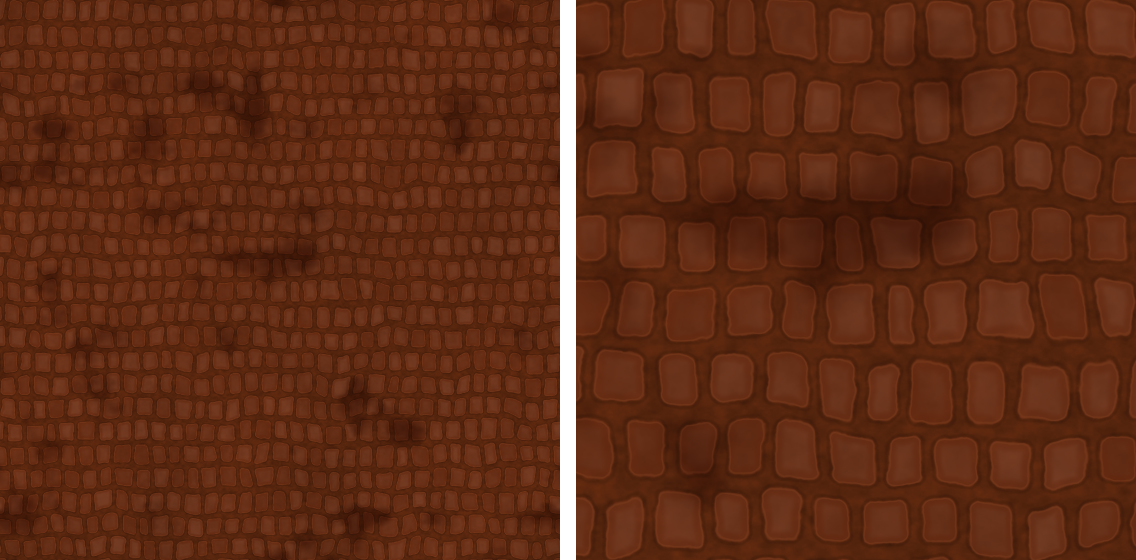
Left, the full canvas; right, a detail of the centre.
Write a WebGL 1 fragment shader that draws this texture.

```glsl
precision highp float;

uniform vec2 u_resolution;

const vec2 GRID = vec2(32.0, 24.0);         // scales across and down
const vec2 HALF_GAP = vec2(0.094, 0.115);   // in units of row height
const float CORNER = 0.14;
const float SIDE_JITTER = 0.28;
const float SIDE_TILT = 0.24;
const float HEIGHT_JITTER = 0.07;
const float ROW_WOBBLE = 0.34;
const float EDGE_WOBBLE = 0.11;
const float STAIN_STRENGTH = 0.36;

const vec3 GROOVE = vec3(0.355, 0.152, 0.055);
const vec3 SCALE_DARK = vec3(0.395, 0.172, 0.075);
const vec3 SCALE_LIGHT = vec3(0.465, 0.238, 0.138);
const vec3 RED_RING = vec3(0.405, 0.160, 0.055);
const vec3 RIM = vec3(0.490, 0.235, 0.115);
const vec3 STAIN_TINT = vec3(0.80, 1.10, 1.35);

float hash(vec2 p) {
  vec3 q = fract(p.xyx * vec3(0.1031, 0.1030, 0.0973));
  q += dot(q, q.yzx + 33.33);
  return fract((q.x + q.y) * q.z);
}

// Value noise that wraps after the given period
float noise(vec2 p, vec2 period) {
  vec2 i = floor(p);
  vec2 f = fract(p);
  f = f * f * (3.0 - 2.0 * f);
  vec2 a = mod(i, period);
  vec2 b = mod(i + 1.0, period);
  return mix(mix(hash(a), hash(vec2(b.x, a.y)), f.x),
             mix(hash(vec2(a.x, b.y)), hash(b), f.x), f.y);
}

float fbm(vec2 uv, vec2 frequency) {
  float sum = 0.0;
  float weight = 0.533;
  for (int octave = 0; octave < 4; octave++) {
    sum += weight * noise(uv * frequency, frequency);
    frequency *= 2.0;
    weight *= 0.5;
  }
  return sum;
}

float cellHash(vec2 cell, float salt) {
  return hash(mod(cell, GRID) + salt);
}

// Offset of a cell's left side, leaning with height y
float sideOffset(vec2 cell, float y) {
  return SIDE_JITTER * (cellHash(cell, 41.0) - 0.5)
       + SIDE_TILT * (cellHash(cell, 87.0) - 0.5) * y;
}

float roundedBox(vec2 p, vec2 halfSize, float radius) {
  vec2 q = abs(p) - halfSize + radius;
  return length(max(q, 0.0)) + min(max(q.x, q.y), 0.0) - radius;
}

// Signed distance to the scale's edge in row heights; also yields its cell
float scaleDistance(vec2 p, out vec2 cell) {
  float row = floor(p.y);
  float y = fract(p.y) - 0.5;
  p.x += hash(vec2(mod(row, GRID.y), 163.0));
  cell = vec2(floor(p.x + 0.5), row);
  cell.x -= step(p.x, cell.x + sideOffset(cell, y));

  vec2 next = cell + vec2(1.0, 0.0);
  float left = cell.x + sideOffset(cell, y);
  float right = next.x + sideOffset(next, y);
  float aspect = GRID.y / GRID.x;
  float x = (p.x - 0.5 * (left + right)) * aspect;
  float halfWidth = 0.5 * (right - left) * aspect - HALF_GAP.x;
  float shrink = HEIGHT_JITTER * (cellHash(cell, 12.0) - 0.4);
  float slope = 0.24 * (cellHash(cell, 29.0) - 0.5);
  vec2 halfSize = vec2(halfWidth, 0.5 - HALF_GAP.y - shrink);
  float radius = CORNER * mix(0.65, 1.25, cellHash(cell, 63.0));
  return roundedBox(vec2(x, y + slope * x), halfSize, radius);
}

void main() {
  vec2 uv = gl_FragCoord.xy / u_resolution;
  float pixel = GRID.y / u_resolution.y;

  // Uneven rows and ragged edges
  vec2 p = uv * GRID;
  p.y += ROW_WOBBLE * (noise(uv * vec2(20.0, 12.0), vec2(20.0, 12.0)) - 0.5);
  p.x += 0.2 * (noise(uv * 18.0, vec2(18.0)) - 0.5);
  vec2 cell;
  float d = scaleDistance(p, cell);
  d += EDGE_WOBBLE * (fbm(uv, vec2(76.0)) - 0.5);

  // Scale face: own tone, wrinkles, reddish ring and thin bright rim
  float wrinkles = fbm(uv, vec2(58.0, 46.0)) - 0.5;
  float tone = 0.15 + 0.75 * cellHash(cell, 5.0) + 0.9 * wrinkles;
  vec3 face = mix(SCALE_DARK, SCALE_LIGHT, clamp(tone, 0.0, 1.0));
  float ring = smoothstep(-0.17, -0.06, d);
  face = mix(face, RED_RING, 0.5 * ring);
  float rimWidth = max(0.022, 0.6 * pixel);
  face = mix(face, RIM, 0.55 * (1.0 - smoothstep(0.0, rimWidth, abs(d + 0.02))));

  // Grainy groove with a darker crease beside each scale
  float grain = fbm(uv, vec2(150.0, 190.0)) - 0.5;
  vec3 groove = GROOVE * (1.0 + 0.28 * grain);
  groove *= 1.0 - 0.12 * (1.0 - smoothstep(0.0, 0.045, abs(d - 0.03)));
  float soft = max(0.012, 0.75 * pixel);
  vec3 color = mix(groove, face, 1.0 - smoothstep(-soft, soft, d));

  // Broad shading and scattered dark stains
  color *= 0.97 + 0.16 * (fbm(uv, vec2(7.0)) - 0.5) + 0.07 * grain;
  float stain = smoothstep(0.57, 0.82, fbm(uv, vec2(11.0, 13.0)));
  color *= 1.0 - STAIN_STRENGTH * stain * STAIN_TINT;

  gl_FragColor = vec4(color, 1.0);
}
```
